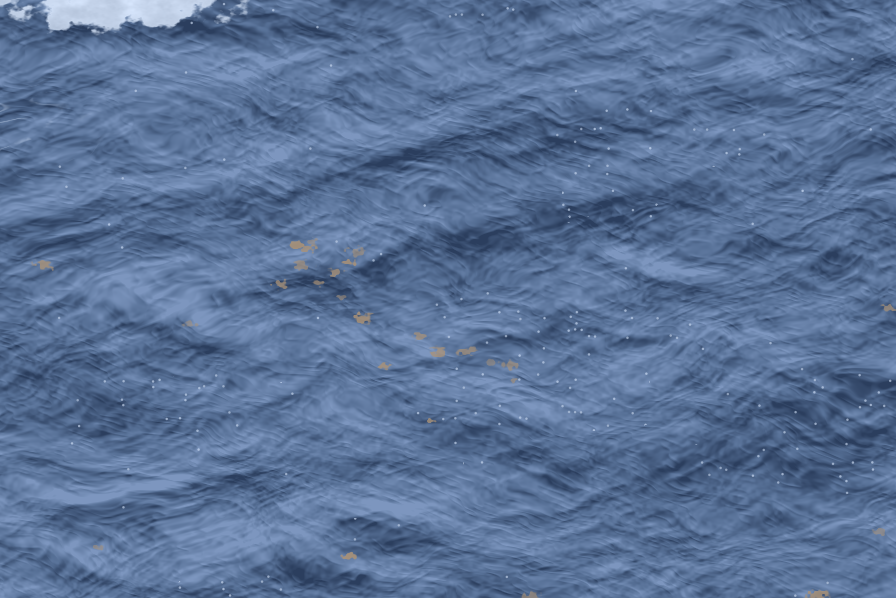
Reproduce this texture procedurally as a WebGL 1 fragment shader.

```glsl
precision highp float;
// Choppy blue open sea with wind ripples, a breaking crest and drifting ochre weed.

uniform vec2 u_resolution;

float hash(vec2 p) {
  vec3 q = fract(p.xyx * 0.1031);
  q += dot(q, q.yzx + 33.33);
  return fract((q.x + q.y) * q.z);
}

float noise(vec2 p) {
  vec2 i = floor(p), f = fract(p);
  f = f * f * f * (f * (f * 6.0 - 15.0) + 10.0);
  return mix(mix(hash(i), hash(i + vec2(1.0, 0.0)), f.x),
             mix(hash(i + vec2(0.0, 1.0)), hash(i + vec2(1.0, 1.0)), f.x), f.y);
}

float fbm(vec2 p) {
  float sum = 0.0, amp = 0.5;
  for (int i = 0; i < 4; i++) {
    sum += amp * noise(p);
    p = mat2(1.6, 1.2, -1.2, 1.6) * p + 17.3;
    amp *= 0.5;
  }
  return sum / 0.9375;
}

// Rounded ridge: peaks along the mid level of the noise.
float ridge(vec2 p) {
  float d = 2.0 * noise(p) - 1.0;
  return 1.0 - sqrt(d * d + 0.004);
}

// Light backs and dark fronts of crests, from swell down to ripples.
float waveShade(vec2 p) {
  float shade = 0.0, amp = 0.46, tilt = -0.22;
  vec2 freq = vec2(2.3, 6.2);
  for (int i = 0; i < 6; i++) {
    vec2 q = vec2(p.x, p.y + tilt * p.x) * freq + 31.7 * float(i + 1);
    float rise = ridge(q + vec2(0.0, 0.14)) - ridge(q - vec2(0.0, 0.14));
    shade -= amp * rise;
    amp *= 0.86;
    freq *= vec2(1.85, 1.8);
    tilt = -tilt * 1.08;
  }
  return shade;
}

// Fine wind streaks that cross at two slants.
float streaks(vec2 p) {
  float falling = noise(vec2(p.x * 24.0, (p.y + 0.32 * p.x) * 130.0));
  float rising = noise(vec2(p.x * 30.0 + 9.0, (p.y - 0.38 * p.x) * 150.0));
  float grain = noise(p * vec2(130.0, 210.0));
  return mix(falling, rising, smoothstep(0.35, 0.65, noise(p * vec2(3.0, 5.0) + 4.0)))
         + 0.6 * grain - 0.8;
}

// One small bright droplet in a few of the grid cells.
float glints(vec2 p, float density) {
  vec2 g = p * 95.0, cell = floor(g);
  vec2 centre = 0.3 + 0.4 * vec2(hash(cell + 3.1), hash(cell + 8.7));
  float dotMask = 1.0 - smoothstep(0.08, 0.3, length(fract(g) - centre));
  return dotMask * step(1.0 - density, hash(cell + 51.0));
}

// Ragged clumps: a tight raft, a trail to the right, and a few strays.
float weed(vec2 p) {
  float mask = 0.0;
  float ragged = noise(p * vec2(170.0, 210.0)) - 0.5;
  for (int i = 0; i < 28; i++) {
    float k = float(i);
    vec2 r = vec2(hash(vec2(k, 2.3)), hash(vec2(k, 7.9)));
    vec2 centre = vec2(0.46, 0.5) + r * vec2(0.14, 0.1);
    if (i > 10) centre = mix(vec2(0.56, 0.47), vec2(0.94, 0.34), r.x) + (r.y - 0.5) * 0.03;
    if (i > 17) centre = r * vec2(1.5, 0.65);
    float size = mix(0.005, 0.0115, hash(vec2(k, 13.1)));
    vec2 d = (p - centre) / (size * vec2(1.3, 0.65));
    float clump = 1.0 - smoothstep(0.65, 1.25, length(d) + 1.5 * ragged);
    mask = max(mask, clump * mix(0.45, 0.95, hash(vec2(k, 19.7))));
  }
  return mask;
}

void main() {
  vec2 p = gl_FragCoord.xy / u_resolution.y;

  // Bend the surface so that crests wander.
  vec2 bend = vec2(fbm(p * vec2(3.0, 5.0)), fbm(p * vec2(4.0, 7.0) + 40.0)) - 0.5;
  vec2 surface = p + bend * vec2(0.16, 0.07);

  // Tone of the water, with a dark breaker face and pale spray at upper left.
  float tone = 0.53 + 1.15 * waveShade(surface);
  tone += 0.42 * (fbm(surface * vec2(2.2, 5.0) + 70.0) - 0.5);
  tone += 0.34 * streaks(surface);
  vec2 face = (p - vec2(0.3, 0.95 + 0.04 * bend.x)) / vec2(0.36, 0.022);
  tone -= 0.35 * exp(-dot(face, face));
  vec2 spray = (p - vec2(0.36, 0.89)) / vec2(0.3, 0.05);
  tone += 0.22 * exp(-dot(spray, spray));
  tone = clamp(tone, 0.0, 1.0);

  vec3 deepBlue = vec3(0.17, 0.245, 0.37);
  vec3 midBlue = vec3(0.34, 0.44, 0.59);
  vec3 paleBlue = vec3(0.49, 0.59, 0.75);
  vec3 color = mix(deepBlue, midBlue, min(tone * 2.0, 1.0));
  color = mix(color, paleBlue, max(tone * 2.0 - 1.0, 0.0));

  // Drifting weed.
  color = mix(color, vec3(0.66, 0.57, 0.47), weed(p));

  // Breaking foam, thin lace at the left edge and scattered droplets.
  float froth = fbm(p * vec2(32.0, 48.0));
  float breaker = length((p - vec2(0.19, 0.99)) / vec2(0.17, 0.034)) + 1.6 * (froth - 0.5);
  float foam = 1.0 - smoothstep(0.8, 1.1, breaker);
  vec2 lacePos = (p - vec2(0.04, 0.79)) / vec2(0.09, 0.05);
  float lace = smoothstep(0.86, 0.97, ridge(p * vec2(24.0, 50.0) + 6.0 * bend));
  foam = max(foam, 0.6 * lace * exp(-dot(lacePos, lacePos)) * smoothstep(0.35, 0.6, froth));
  float splash = smoothstep(0.62, 0.8, noise(p * vec2(5.0, 9.0) + 12.0));
  foam = max(foam, 0.65 * glints(p, 0.003 + 0.07 * splash));
  color = mix(color, vec3(0.76, 0.82, 0.91) + 0.2 * (froth - 0.4), foam);

  gl_FragColor = vec4(color, 1.0);
}
```
